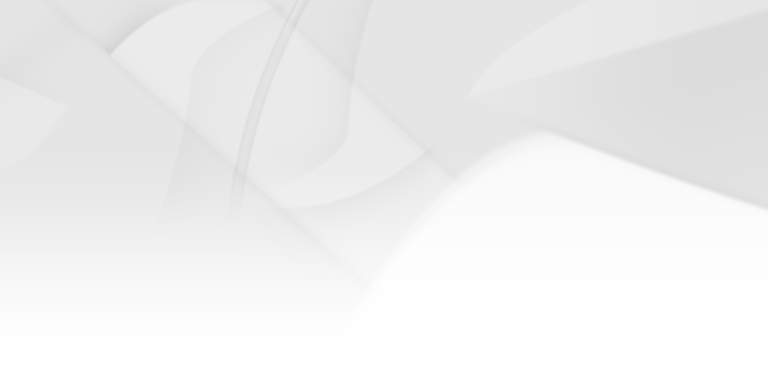
Write a Shadertoy shader that draws this background.

```glsl
const float TOP_GREY = 0.898;
const float PAPER_WHITE = 1.0;
const float LIT_WHITE = 0.978;
const float LEAF_GREY = 0.918;
const float WEDGE_GREY = 0.862;
const float EDGE_SOFTNESS = 0.005;
const float CREASE_WIDTH = 0.016;
const float CREASE_DEPTH = 0.016;
const float PANEL_DEPTH = 0.022;

// Parabola through three points, evaluated at t
float parabola(float t, vec2 a, vec2 b, vec2 c) {
    float firstSlope = (b.y - a.y) / (b.x - a.x);
    float lastSlope = (c.y - b.y) / (c.x - b.x);
    float bend = (lastSlope - firstSlope) / (c.x - a.x);
    return a.y + (t - a.x) * (firstSlope + bend * (t - b.x));
}

// Soft mask of the positive side of an edge
float side(float d) {
    return smoothstep(-EDGE_SOFTNESS, EDGE_SOFTNESS, d);
}

float ridge(float d, float width) {
    return exp(-d * d / (width * width));
}

// Shadow that starts at an edge and fades into its positive side
float falloff(float d, float reach) {
    return side(d) * exp(-max(d, 0.0) / reach);
}

// Height above a line through a point, as a true distance
float lineDistance(vec2 p, vec2 anchor, float slope) {
    return (p.y - anchor.y - slope * (p.x - anchor.x)) / sqrt(1.0 + slope * slope);
}

void mainImage(out vec4 fragColor, in vec2 fragCoord) {
    vec2 p = fragCoord / iResolution.y;
    p.x *= 2.0 * iResolution.y / iResolution.x;
    float haze = smoothstep(0.08, 0.56, p.y);
    float base = mix(PAPER_WHITE, TOP_GREY, smoothstep(0.05, 0.64, p.y));
    float shade = base;

    // Long diagonal folds
    float leftFold = lineDistance(p, vec2(0.286, 0.857), -0.89);
    float rightFold = lineDistance(p, vec2(0.69, 1.0), -0.95);

    // Rounded light sheet and its shadow at the upper left
    float sheetX = min(p.x, 0.55);
    float sheetTop = parabola(sheetX, vec2(0.286, 0.857), vec2(0.39, 0.948), vec2(0.53, 1.0));
    float aboveSheet = (p.y - sheetTop) * 0.75;
    float sheet = side(-aboveSheet) * side(leftFold) * side(-rightFold);
    shade += 0.022 * sheet * haze;
    float tipFade = 1.0 - smoothstep(0.28, 0.54, p.x);
    shade -= 0.075 * falloff(aboveSheet, 0.035) * side(leftFold) * tipFade;
    shade -= 0.014 * ridge(lineDistance(p, vec2(0.0, 0.8), 0.78), 0.05) * side(-leftFold);

    // Crescent below the right fold
    float crescentY = parabola(p.x, vec2(0.73, 0.46), vec2(0.92, 0.492), vec2(1.12, 0.615));
    float belowCrescent = (crescentY - p.y) * 0.9;
    float crescentSpan = smoothstep(0.62, 0.86, p.x) * (1.0 - smoothstep(1.10, 1.15, p.x));
    shade -= 0.034 * falloff(belowCrescent, 0.055) * crescentSpan;

    // Curved translucent panel on the left
    float panelLift = max(p.y - 0.8, 0.0);
    float panelLeft = parabola(p.y, vec2(0.383, 0.39), vec2(0.66, 0.477), vec2(0.805, 0.5));
    panelLeft += 6.3 * panelLift * panelLift;
    float insidePanel = (p.x - panelLeft) / (1.0 + 7.0 * panelLift);
    float panelFade = smoothstep(0.36, 0.56, p.y);
    shade -= PANEL_DEPTH * falloff(insidePanel, 0.09) * panelFade * (1.0 - side(p.x - 0.74));

    // Curved translucent panel on the right
    float panelDrop = max(0.66 - p.y, 0.0);
    float panelRight = parabola(p.y, vec2(0.648, 0.905), vec2(0.82, 0.925), vec2(1.0, 0.971));
    panelRight -= 8.4 * panelDrop * panelDrop;
    float stripX = parabola(p.y, vec2(0.388, 0.607), vec2(0.544, 0.625), vec2(0.96, 0.768));
    float fromStrip = p.x - stripX;
    float insideRight = (panelRight - p.x) / (1.0 + 10.0 * panelDrop);
    float rightFade = smoothstep(0.48, 0.62, p.y) * side(fromStrip);
    shade -= 1.4 * PANEL_DEPTH * falloff(insideRight, 0.055) * rightFade;

    // Narrow dark strip with a bright rim
    float stripFade = smoothstep(0.38, 0.62, p.y);
    float strip = side(0.015 - abs(fromStrip));
    shade -= 0.026 * strip * stripFade;
    shade -= 0.024 * ridge(abs(fromStrip) - 0.014, 0.004) * stripFade;
    shade += 0.035 * ridge(fromStrip + 0.005, 0.006) * smoothstep(0.9, 0.97, p.y);

    // Fold creases
    shade -= CREASE_DEPTH * ridge(leftFold, CREASE_WIDTH) * smoothstep(0.02, 0.5, p.y);
    shade -= 0.8 * CREASE_DEPTH * ridge(rightFold, CREASE_WIDTH) * haze;

    // Pointed leaf at the left border
    float leafTop = lineDistance(p, vec2(0.177, 0.722), -0.44);
    float leafBottom = parabola(p.x, vec2(0.0, 0.552), vec2(0.104, 0.622), vec2(0.177, 0.719));
    float leftLeaf = side(-leafTop) * smoothstep(-0.01, 0.02, p.y - leafBottom);
    shade += 0.014 * leftLeaf;
    shade -= 0.016 * falloff(leafTop, 0.035) * (1.0 - smoothstep(0.08, 0.2, p.x));

    // Bright area under the arc and the wedge
    float arcX = min(p.x, 1.47);
    float arcY = parabola(arcX, vec2(0.964, 0.258), vec2(1.17, 0.518), vec2(1.38, 0.648));
    float wedgeBottom = parabola(p.x, vec2(1.224, 0.747), vec2(1.745, 0.544), vec2(2.0, 0.458));
    float belowArc = (arcY - p.y) * 0.7;
    float belowWedge = (wedgeBottom - p.y) * 0.93;
    float lit = smoothstep(-0.012, 0.012, min(belowArc, belowWedge));
    float litShade = mix(PAPER_WHITE, LIT_WHITE, smoothstep(0.1, 0.65, p.y));
    shade = mix(shade, max(shade, litShade), lit * smoothstep(-0.01, 0.09, belowArc + 0.04));
    float arcFade = smoothstep(0.2, 0.45, p.y) * (1.0 - smoothstep(1.3, 1.42, p.x));
    shade -= 0.010 * ridge(belowArc - 0.018, 0.008) * arcFade;

    // Pale leaf and dark wedge on the right
    float rightLeafX = parabola(p.y, vec2(0.753, 1.22), vec2(0.83, 1.277), vec2(1.0, 1.536));
    float aboveWedge = lineDistance(p, vec2(1.224, 0.747), 0.2925);
    float insideLeaf = (p.x - rightLeafX) * 0.7;
    float rightLeaf = side(insideLeaf) * side(aboveWedge);
    shade = mix(shade, LEAF_GREY - 0.018 * smoothstep(1.4, 2.0, p.x), rightLeaf);
    float wedge = smoothstep(-0.012, 0.008, -belowWedge) * smoothstep(-0.012, 0.012, -aboveWedge);
    wedge *= smoothstep(1.215, 1.24, p.x);
    float wedgeShade = mix(LEAF_GREY - 0.012, WEDGE_GREY, smoothstep(1.24, 1.85, p.x));
    shade = mix(shade, wedgeShade + 0.08 * max(-aboveWedge - 0.12, 0.0), wedge);
    shade -= 0.022 * ridge(belowWedge, 0.014) * smoothstep(1.24, 1.5, p.x);

    fragColor = vec4(vec3(clamp(shade, 0.0, 1.0)), 1.0);
}
```
